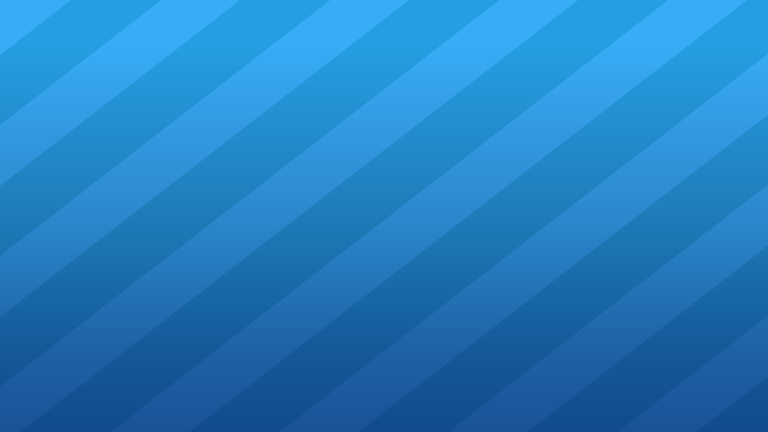
Give the GLSL for this background, as a WebGL 1 fragment shader.

```glsl
precision highp float;

uniform vec2 u_resolution;

const float PERIOD = 0.3912;      // horizontal spacing, in canvas heights
const float LIGHT_WIDTH = 0.1822; // horizontal width of a light stripe
const float FIRST_EDGE = 0.3735;  // left edge of a light stripe at the top
const float SLANT = 1.291;        // horizontal run per unit of height

// Vertical blend through four colour stops, depth 0 at the top
vec3 depthGradient(float depth, vec3 top, vec3 middle, vec3 low, vec3 bottom) {
  vec3 color = mix(top, middle, clamp((depth - 0.1) / 0.4, 0.0, 1.0));
  color = mix(color, low, clamp((depth - 0.5) / 0.3, 0.0, 1.0));
  return mix(color, bottom, clamp((depth - 0.8) / 0.2, 0.0, 1.0));
}

// Repeating band mask with soft edges
float stripeMask(float position, float period, float width, float blur) {
  float offset = mod(position - 0.5 * width + 0.5 * period, period) - 0.5 * period;
  return 1.0 - smoothstep(-blur, blur, abs(offset) - 0.5 * width);
}

void main() {
  vec2 p = gl_FragCoord.xy / u_resolution.y;
  float depth = 1.0 - p.y;

  vec3 darkBlue = depthGradient(depth,
    vec3(0.149, 0.620, 0.890), vec3(0.118, 0.486, 0.722),
    vec3(0.080, 0.353, 0.600), vec3(0.066, 0.294, 0.549));
  vec3 lightBlue = depthGradient(depth,
    vec3(0.220, 0.675, 0.969), vec3(0.172, 0.533, 0.804),
    vec3(0.118, 0.388, 0.647), vec3(0.098, 0.325, 0.588));

  // Diagonal stripes rising to the right
  float across = p.x + depth * SLANT - FIRST_EDGE;
  float blur = 0.75 * length(vec2(1.0, SLANT)) / u_resolution.y;
  float stripe = stripeMask(across, PERIOD, LIGHT_WIDTH, blur);

  gl_FragColor = vec4(mix(darkBlue, lightBlue, stripe), 1.0);
}
```
